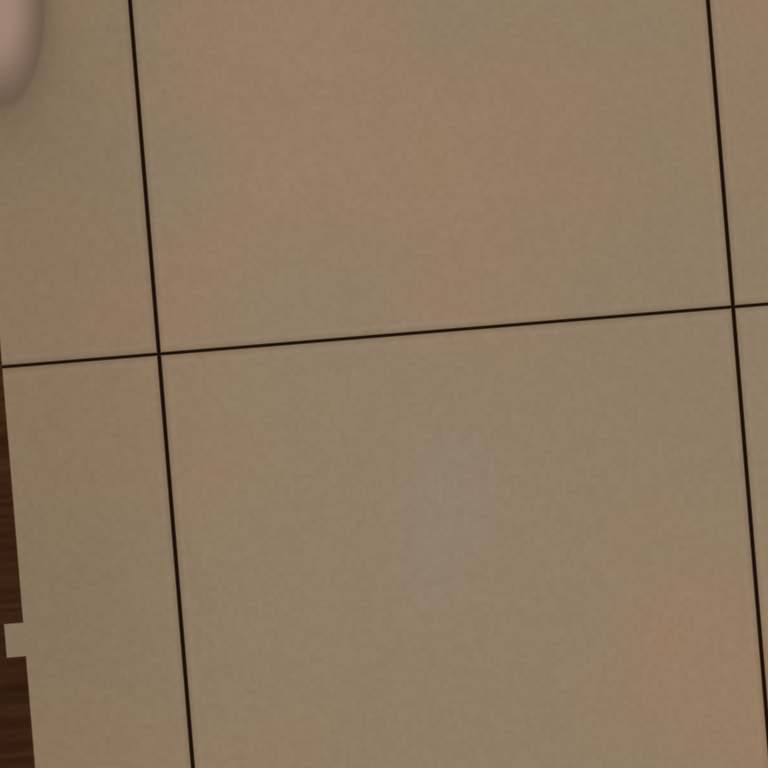
Reproduce this texture procedurally as a three.js fragment shader.

```glsl
// Large beige floor tiles on a tilted grid with thin dark joints, a wood strip and a rounded foot.
varying vec2 vUv;

const float TILT = 0.082;
const float PITCH = 0.75;
const vec2 CROSSING = vec2(0.207, 0.539);
const float TILE_EDGE = -0.205;

const vec3 BEIGE = vec3(0.558, 0.478, 0.383);
const vec3 WARM = vec3(0.592, 0.485, 0.382);
const vec3 GREY = vec3(0.562, 0.497, 0.421);
const vec3 JOINT = vec3(0.085, 0.045, 0.015);
const vec3 WOOD_DARK = vec3(0.17, 0.095, 0.05);
const vec3 WOOD_LIGHT = vec3(0.27, 0.16, 0.095);
const vec3 FOOT_LIGHT = vec3(0.62, 0.52, 0.45);
const vec3 FOOT_DARK = vec3(0.44, 0.36, 0.295);

float hash(vec2 p) {
  vec3 q = fract(vec3(p.xyx) * 0.1031);
  q += dot(q, q.yzx + 33.33);
  return fract((q.x + q.y) * q.z);
}

float noise(vec2 p) {
  vec2 cell = floor(p);
  vec2 f = fract(p);
  f = f * f * (3.0 - 2.0 * f);
  float low = mix(hash(cell), hash(cell + vec2(1.0, 0.0)), f.x);
  float high = mix(hash(cell + vec2(0.0, 1.0)), hash(cell + vec2(1.0, 1.0)), f.x);
  return mix(low, high, f.y);
}

float fbm(vec2 p) {
  float sum = 0.0;
  float weight = 0.5;
  for (int i = 0; i < 4; i++) {
    sum += weight * noise(p);
    p = p * 2.03 + 17.0;
    weight *= 0.5;
  }
  return sum;
}

vec2 rotate(vec2 p, float angle) {
  float c = cos(angle);
  float s = sin(angle);
  return vec2(c * p.x - s * p.y, s * p.x + c * p.y);
}

float boxDistance(vec2 p, vec2 halfSize) {
  vec2 d = abs(p) - halfSize;
  return length(max(d, 0.0)) + min(max(d.x, d.y), 0.0);
}

// Coverage of a shape from its signed distance
float cover(float d, float softness) {
  return 1.0 - smoothstep(-softness, softness, d);
}

float glow(vec2 p, vec2 center, float radius) {
  vec2 d = (p - center) / radius;
  return exp(-dot(d, d));
}

// Mottled stone with fine grain
vec3 stone(vec2 uv, vec2 tile) {
  float blotch = fbm(uv * 5.0 + 40.0) - 0.47;
  float warm = glow(uv, vec2(0.42, 0.79), 0.3) + glow(uv, vec2(0.92, 0.06), 0.24);
  float grey = glow(uv, vec2(0.6, 0.34), 0.27);
  vec3 color = mix(BEIGE, WARM, clamp(0.65 * warm + 1.3 * blotch, 0.0, 1.0));
  color = mix(color, GREY, clamp(0.85 * grey - 0.8 * blotch, 0.0, 1.0));
  float grain = 0.6 * noise(uv * 150.0) + 0.4 * noise(uv * 310.0) - 0.5;
  color += 0.028 * grain + 0.008 * (hash(tile + 7.0) - 0.5);
  return color * mix(0.95, 1.01, smoothstep(0.0, 0.35, uv.x));
}

// Dark joints with a faint bevel highlight beside them
vec3 addJoints(vec3 color, vec2 grid) {
  vec2 d = abs(fract(grid / PITCH + 0.5) - 0.5) * PITCH;
  vec2 bevel = exp(-pow((d - 0.011) / 0.003, vec2(2.0)));
  color += 0.012 * max(bevel.x, bevel.y);
  vec2 shade = exp(-d / 0.004);
  color *= 1.0 - 0.18 * max(shade.x, shade.y);
  float line = max(cover(d.x - 0.0024, 0.0015), cover(d.y - 0.0019, 0.0015));
  return mix(color, JOINT, 0.95 * line);
}

vec3 wood(vec2 grid) {
  float fibre = noise(vec2(grid.x * 18.0, grid.y * 190.0));
  float band = noise(vec2(grid.x * 6.0, grid.y * 45.0));
  return mix(WOOD_DARK, WOOD_LIGHT, 0.6 * fibre + 0.4 * band);
}

// Rounded foot in the upper left corner, with its soft shadow
vec3 addFoot(vec3 color, vec2 uv) {
  vec2 p = abs(uv - vec2(-0.012, 1.0)) / vec2(0.07, 0.141);
  float r = pow(pow(p.x, 2.4) + pow(p.y, 2.4), 1.0 / 2.4);
  color *= 1.0 - 0.13 * exp(-3.5 * max(r - 1.0, 0.0));
  vec3 foot = mix(FOOT_LIGHT, FOOT_DARK, smoothstep(0.35, 1.05, r));
  return mix(color, foot, cover(r - 1.0, 0.03));
}

void main() {
  vec2 grid = rotate(vUv - CROSSING, -TILT);
  vec3 color = addJoints(stone(vUv, floor(grid / PITCH)), grid);

  // Tile border with a small tab over the wood
  float tab = boxDistance(grid - vec2(-0.213, -0.356), vec2(0.017, 0.022));
  float floorArea = cover(min(TILE_EDGE - grid.x, tab), 0.0015);
  color = mix(wood(grid), color, floorArea);

  gl_FragColor = vec4(addFoot(color, vUv), 1.0);
}
```
